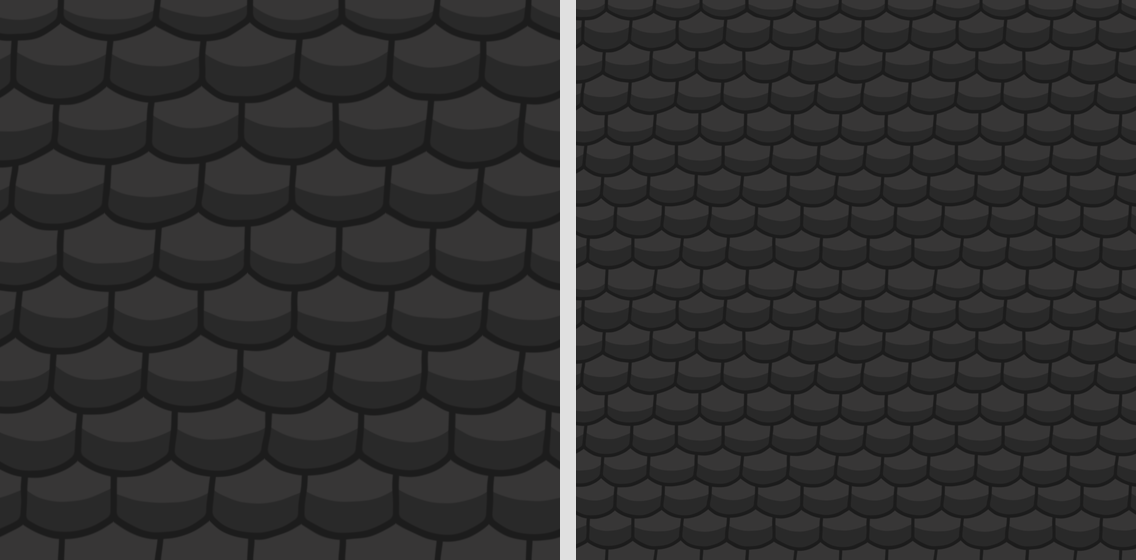
Left: one tile. Right: repeated 2 by 2.
Write a Shadertoy shader that draws this texture.

```glsl
// Dark hand-drawn scalloped roof shingles: 6 across, 9 overlapping rows, seamless.

const vec2 GRID = vec2(6.0, 9.0);
const vec3 LIGHT = vec3(0.214, 0.210, 0.210);
const vec3 SHADE = vec3(0.161, 0.160, 0.160);
const vec3 INK = vec3(0.111, 0.110, 0.110);

const float ARC_HALF_WIDTH = 0.0061;
const float JOINT_HALF_WIDTH = 0.0056;
const float ARC_POWER = 2.2;

// Sideways offset of each row in shingle widths, and depth of its shaded band, from the top down.
// The offsets keep every joint clear of the canvas sides.
const float ROW_SHIFT[9] = float[9](0.66, 0.15, 0.58, 0.12, 0.64, 0.16, 0.54, 0.84, 0.23);
const float ROW_BAND[9] = float[9](0.32, 0.54, 0.53, 0.47, 0.40, 0.47, 0.50, 0.52, 0.54);

// Whole-number remainder, safe against rounding
vec2 wrap(vec2 id, vec2 period) {
    return floor(mod(id + 0.5, period));
}

float hash(vec2 p, float seed) {
    vec3 q = fract(vec3(p.xyx + seed * 7.31) * vec3(0.1031, 0.1030, 0.0973));
    q += dot(q, q.yzx + 33.33);
    return fract((q.x + q.y) * q.z);
}

// Hash of a grid cell, wrapped at the canvas edges, from -1 to 1
float vary(vec2 id, float seed) {
    return 2.0 * hash(wrap(id, GRID), seed) - 1.0;
}

int rowIndex(float row) {
    return int(wrap(vec2(row), GRID).y);
}

// Value noise that repeats every "period" cells, from -1 to 1
float wrapNoise(vec2 p, vec2 period, float seed) {
    vec2 i = floor(p), f = fract(p);
    f = f * f * (3.0 - 2.0 * f);
    float a = hash(wrap(i, period), seed);
    float b = hash(wrap(i + vec2(1, 0), period), seed);
    float c = hash(wrap(i + vec2(0, 1), period), seed);
    float d = hash(wrap(i + vec2(1, 1), period), seed);
    return 2.0 * mix(mix(a, b, f.x), mix(c, d, f.x), f.y) - 1.0;
}

float smoothMin(float a, float b, float k) {
    float h = max(k - abs(a - b), 0.0) / k;
    return min(a, b) - 0.25 * k * h * h;
}

// Leaning joint left of a shingle: x at height y, and height of its lower end
vec2 joint(vec2 id, float y) {
    float endY = 0.33 + 0.035 * vary(id, 1.0);
    float lean = 0.035 + 0.04 * vary(id, 2.0);
    float x = id.x + ROW_SHIFT[rowIndex(id.y)] + 0.018 * vary(id, 3.0);
    return vec2(x + lean * max(endY - y, 0.0), endY);
}

// Paints one row of shingles over the colour below it; q is in grid cells, y down
vec3 paintRow(vec3 below, vec2 q, float row, float aa) {
    float y = q.y - row;

    // Find the shingle between two joints
    vec2 id = vec2(floor(q.x - ROW_SHIFT[rowIndex(row)]), row);
    if (q.x < joint(id, y).x) id.x -= 1.0;
    else if (q.x >= joint(id + vec2(1, 0), y).x) id.x += 1.0;
    vec2 left = joint(id, y);
    vec2 right = joint(id + vec2(1, 0), y);
    float width = right.x - left.x;
    float t = (q.x - left.x) / width;

    // Rounded lower edge, with its lowest point a little off centre
    float skewed = t + 0.2 * vary(id, 4.0) * t * (1.0 - t);
    float side = abs(2.0 * skewed - 1.0);
    float bulge = 1.0 - pow(side, ARC_POWER);
    float sag = 0.28 + 0.025 * vary(id, 5.0);
    float edgeY = mix(left.y, right.y, t) + sag * bulge;
    float slope = 2.0 * ARC_POWER * sag * pow(side, ARC_POWER - 1.0) * GRID.x / (GRID.y * width);
    float arcDist = (edgeY - y) / (GRID.y * sqrt(1.0 + slope * slope));

    // Shaded lower band with an uneven top
    float bandLow = 0.61 - ROW_BAND[rowIndex(row)] + 0.03 * vary(id, 6.0);
    float bandTilt = 0.05 * vary(id, 7.0) * (t - 0.5);
    float bandSag = 0.21 + 0.04 * vary(id, 8.0);
    float bandDist = (y - bandLow - bandTilt + bandSag * (1.0 - bulge)) / GRID.y;
    vec3 color = mix(LIGHT, SHADE, smoothstep(-aa, aa, bandDist));

    // Ink along the joints and the lower edge, softly filled where they meet
    float jointDist = min(q.x - left.x, right.x - q.x) / GRID.x;
    float inkDist = smoothMin(arcDist - ARC_HALF_WIDTH, jointDist - JOINT_HALF_WIDTH, 0.006);
    color = mix(INK, color, smoothstep(-aa, aa, inkDist));

    return mix(below, color, smoothstep(-aa, aa, arcDist + ARC_HALF_WIDTH));
}

void mainImage(out vec4 fragColor, in vec2 fragCoord) {
    vec2 uv = fragCoord / iResolution.xy;
    float aa = 1.1 / min(iResolution.x, iResolution.y);

    // Slight wobble of the hand-drawn lines
    vec2 cells = vec2(30.0);
    vec2 wobble = vec2(wrapNoise(uv * cells, cells, 9.0), wrapNoise(uv * cells, cells, 10.0));
    vec2 q = (vec2(uv.x, 1.0 - uv.y) + 0.0015 * wobble) * GRID;

    // Upper row overlaps the one below
    float row = floor(q.y);
    vec3 color = paintRow(INK, q, row + 1.0, aa);
    color = paintRow(color, q, row, aa);
    fragColor = vec4(color, 1.0);
}
```
